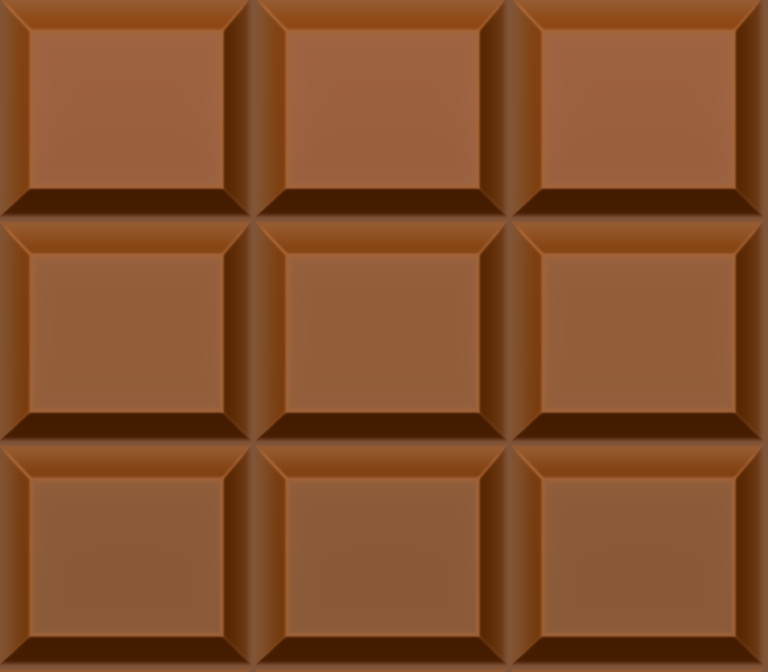
Write a WebGL 1 fragment shader that draws this pattern.

```glsl
precision highp float;
// A slab of milk chocolate: three by three raised blocks with sloping sides.
// Each cell measures its distance from the seams, picks the nearest bevel,
// shades it by its direction to the light, and lays a soft flat face on top.

uniform vec2 u_resolution;

const vec2 GRID = vec2(3.0);
const vec2 SEAM_SHIFT = vec2(0.013, 0.0);   // seams sit slightly left of the grid
const float SEAM_DROP = 0.022;              // and slightly above it

// Bevel widths, in cell heights
const float LEFT_WIDTH = 0.147;
const float RIGHT_WIDTH = 0.134;
const float TOP_WIDTH = 0.156;
const float BOTTOM_WIDTH = 0.138;

const vec3 SEAM = vec3(0.50, 0.33, 0.22);
const vec3 RIM = vec3(0.65, 0.39, 0.20);
const vec3 RIDGE = vec3(0.70, 0.42, 0.22);

// Bell-shaped line of the given width around zero
float softLine(float x, float width) {
  return exp(-x * x / (width * width));
}

// Slope shade: u runs from 0 at the seam to 1 at the face
vec3 bevelShade(vec3 outer, vec3 inner, float u, float seamWidth) {
  vec3 slope = mix(outer, inner, smoothstep(0.0, 0.9, u));
  return mix(SEAM, slope, smoothstep(0.0, seamWidth, u));
}

// Flat top: warmer towards the top of the slab, paler near its own rim
vec3 faceShade(float height, float inset) {
  vec3 low = vec3(0.535, 0.345, 0.215);
  vec3 middle = vec3(0.575, 0.362, 0.222);
  vec3 high = vec3(0.610, 0.378, 0.240);
  vec3 color = mix(low, middle, smoothstep(0.1, 0.5, height));
  color = mix(color, high, smoothstep(0.5, 0.9, height));
  return color + vec3(0.022, 0.020, 0.024) * exp(-inset * 2.2);
}

vec3 blockShade(vec2 p, vec2 size, float height, float pixel) {
  // Progress up each slope
  float left = p.x / LEFT_WIDTH;
  float right = (size.x - p.x) / RIGHT_WIDTH;
  float bottom = p.y / BOTTOM_WIDTH;
  float top = (size.y - p.y) / TOP_WIDTH;
  float across = min(left, right);
  float along = min(bottom, top);
  float rise = min(across, along);
  float soft = 0.04 + 0.5 * pixel / LEFT_WIDTH;

  // Four slopes, lit from above and from the left
  float warmth = mix(0.94, 1.07, height);
  vec3 topColor = bevelShade(vec3(0.59, 0.365, 0.20),
                             vec3(0.52, 0.265, 0.075) * warmth, top, 0.15);
  vec3 bottomColor = bevelShade(vec3(0.28, 0.12, 0.01),
                                vec3(0.262, 0.104, 0.0), bottom, 0.24);
  vec3 leftColor = bevelShade(vec3(0.51, 0.33, 0.20),
                              vec3(0.48, 0.24, 0.06) * warmth, left, 0.15);
  vec3 rightColor = bevelShade(vec3(0.43, 0.235, 0.10),
                               vec3(0.35, 0.155, 0.0), right, 0.30);
  vec3 sideColor = left < right ? leftColor : rightColor;
  vec3 endColor = bottom < top ? bottomColor : topColor;
  float miter = across - along;
  vec3 color = mix(sideColor, endColor, smoothstep(-soft, soft, miter));

  // Ridges where two slopes meet, brightest at the upper corners
  float ridge = softLine(miter, 0.075) * smoothstep(0.05, 0.4, rise);
  float ridgeLight = top < bottom ? (left < right ? 0.75 : 0.55) : 0.16;
  color = mix(color, RIDGE, ridge * ridgeLight);

  // Face and its rounded rim
  float faceMask = smoothstep(1.0 - soft, 1.0 + soft, rise);
  color = mix(color, faceShade(height, max(rise - 1.0, 0.0)), faceMask);
  return mix(color, RIM, 0.62 * softLine(rise - 1.04, 0.075));
}

void main() {
  vec2 uv = gl_FragCoord.xy / u_resolution;
  float cellAspect = (u_resolution.x / GRID.x) / (u_resolution.y / GRID.y);
  vec2 size = vec2(cellAspect, 1.0);
  float pixel = GRID.y / u_resolution.y;

  vec2 shift = SEAM_SHIFT - vec2(0.0, SEAM_DROP);
  vec2 cell = fract(uv * GRID + shift / size) * size;
  gl_FragColor = vec4(blockShade(cell, size, uv.y, pixel), 1.0);
}
```
